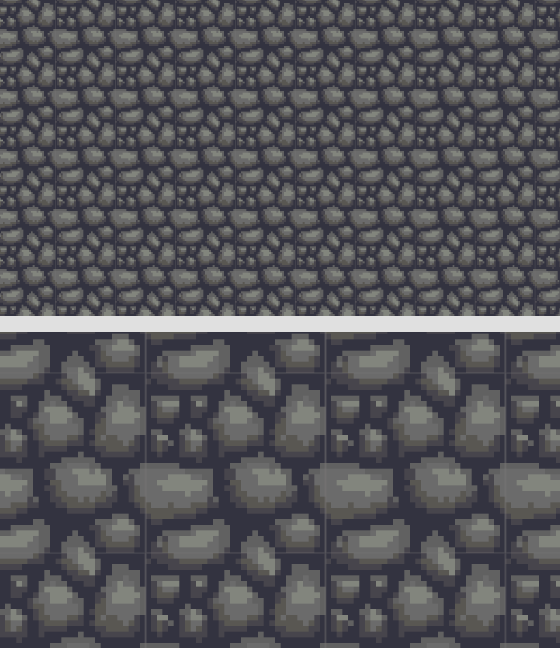
Top, the full canvas; bottom, a detail of the centre.
Give the GLSL for this texture, as a WebGL 1 fragment shader.

```glsl
precision highp float;
// Blocky cobblestone wall: a repeating tile of closely packed grey stones in dark mortar, with faint tile seams.
uniform vec2 u_resolution;

const float TILE_SIZE = 0.1898;               // tile side, in canvas heights
const vec2 TILE_ORIGIN = vec2(0.048, 0.0664); // tile corner from the canvas centre
const float CELLS = 32.0;                     // square cells along a tile side
const float GROWTH = 0.55;                    // extra stone radius, in cells
const float HALF_GAP = 0.75;                  // half the mortar width, in cells

const vec3 MORTAR = vec3(0.20, 0.20, 0.25);
const vec3 OUTLINE = vec3(0.28, 0.27, 0.30);
const vec3 SHADE = vec3(0.35, 0.34, 0.32);
const vec3 RIM = vec3(0.38);
const vec3 BODY = vec3(0.42);
const vec3 HIGHLIGHT = vec3(0.51, 0.52, 0.49);
const vec3 SEAM = vec3(0.47, 0.46, 0.46);

// The closest stone to a cell, and the distance to the runner-up
struct Nearest {
  float first;
  float second;
  vec2 local;
  float tilt;
};

float hash(vec2 p) {
  vec3 q = fract(vec3(p.xyx) * 0.1031);
  q += dot(q, q.yzx + 33.33);
  return fract((q.x + q.y) * q.z);
}

vec2 rotate(vec2 p, float angle) {
  float c = cos(angle), s = sin(angle);
  return vec2(c * p.x + s * p.y, c * p.y - s * p.x);
}

// Measures one rounded stone, wrapped around the tile borders
void addStone(inout Nearest hit, vec2 cell, vec2 centre, vec2 halfSize, float tilt) {
  vec2 offset = mod(cell - centre + 0.5 * CELLS, CELLS) - 0.5 * CELLS;
  vec2 local = rotate(offset, tilt) / halfSize;
  vec2 powered = pow(abs(local) + 0.001, vec2(2.5));
  float radius = pow(powered.x + powered.y, 0.4);
  radius *= 1.0 + 0.05 * cos(3.0 * atan(local.y, local.x) + centre.x);
  float dist = (radius - 1.0) * min(halfSize.x, halfSize.y);
  if (dist < hit.first) {
    hit = Nearest(dist, hit.first, local, tilt);
  } else {
    hit.second = min(hit.second, dist);
  }
}

// Arrangement of stones inside one tile, in cells, with y pointing down
Nearest findStone(vec2 cell) {
  Nearest hit = Nearest(99.0, 99.0, vec2(0.0), 0.0);
  addStone(hit, cell, vec2(4.5, 21.2), vec2(8.1, 5.3), 0.05);
  addStone(hit, cell, vec2(20.4, 19.8), vec2(6.7, 4.8), 0.3);
  addStone(hit, cell, vec2(26.8, 28.4), vec2(4.3, 3.7), 0.0);
  addStone(hit, cell, vec2(8.6, 31.0), vec2(7.5, 4.1), -0.22);
  addStone(hit, cell, vec2(20.0, 33.4), vec2(5.5, 3.7), 0.95);
  addStone(hit, cell, vec2(27.3, 9.0), vec2(4.6, 6.0), 0.12);
  addStone(hit, cell, vec2(3.7, 6.1), vec2(3.0, 3.3), 0.2);
  addStone(hit, cell, vec2(2.9, 12.2), vec2(2.5, 2.5), 0.0);
  addStone(hit, cell, vec2(9.7, 6.0), vec2(2.6, 2.4), -0.2);
  addStone(hit, cell, vec2(15.8, 9.2), vec2(5.0, 5.4), -0.25);
  addStone(hit, cell, vec2(8.3, 12.3), vec2(3.2, 3.3), 0.2);
  return hit;
}

// Flat tones of one cell: light falls from above and slightly from the right
vec3 cobbles(vec2 cell) {
  Nearest hit = findStone(cell);
  float grain = hash(cell) - 0.5;
  float border = 0.5 * (hit.second - hit.first) - HALF_GAP;
  float depth = min(GROWTH - hit.first, border) + 0.4 * grain;
  if (depth < 0.0) return MORTAR;

  float light = dot(rotate(hit.local, -hit.tilt), vec2(0.35, -0.9)) + 0.2 * grain;
  vec2 facet = (hit.local - vec2(0.2, -0.32)) / vec2(0.48, 0.31);
  if (depth < 0.85 && light < 0.12) return OUTLINE;
  if (length(facet) + 0.5 * grain < 1.0 && depth > 0.7) return HIGHLIGHT;
  if (light < -0.48 || (depth < 1.7 && light < -0.05)) return SHADE;
  return depth < 1.0 ? RIM : BODY;
}

// Faint lines along the tile borders, a little stronger on some tiles
vec3 addSeams(vec3 color, vec2 position, vec2 tile) {
  vec2 border = 0.5 * CELLS - abs(position - 0.5 * CELLS);
  vec2 line = 1.0 - smoothstep(0.1, 0.24, border);
  float wear = 0.75 + 0.5 * hash(tile + 17.0);
  return mix(color, SEAM, max(0.42 * line.x, 0.22 * line.y) * wear);
}

vec3 wall(vec2 point) {
  vec2 grid = (vec2(point.x, -point.y) - TILE_ORIGIN) / TILE_SIZE;
  vec2 position = fract(grid) * CELLS;
  return addSeams(cobbles(floor(position) + 0.5), position, floor(grid));
}

void main() {
  // Average a 3 by 3 grid of samples to smooth the cell edges
  vec3 sum = vec3(0.0);
  for (int y = 0; y < 3; y++) {
    for (int x = 0; x < 3; x++) {
      vec2 shift = (vec2(float(x), float(y)) - 1.0) * 0.28;
      vec2 point = gl_FragCoord.xy + shift - 0.5 * u_resolution;
      sum += wall(point / u_resolution.y);
    }
  }
  gl_FragColor = vec4(sum / 9.0, 1.0);
}
```
